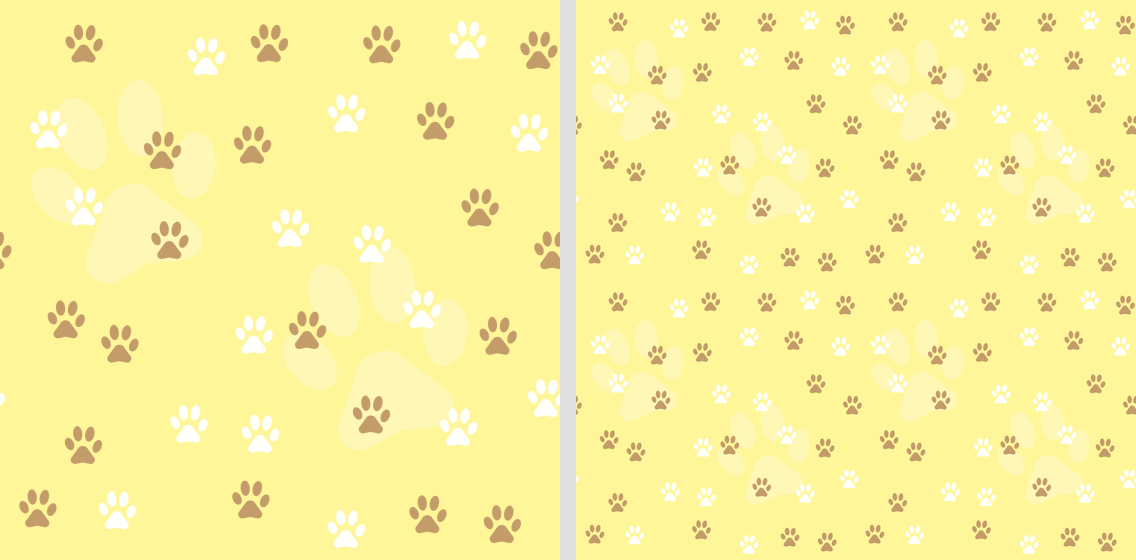
Left, the tile; right, the same tile 2 across and 2 down.
This pattern is drawn by a WebGL 1 fragment shader. Its source:

```glsl
precision highp float;
// Scattered brown and white paw prints over two large pale prints on yellow; tiles.
uniform vec2 u_resolution;

#define GRID 6.0           // cells per side, even so that staggered rows wrap
#define JITTER 0.28        // largest shift of a print, in cells
#define SMALL_SIZE 0.0332  // half width of a small print
#define BIG_SIZE 0.166     // half width of a large print
#define BIG_TURN 0.3       // counterclockwise turn of the large prints
#define BROWN_SHARE 0.55   // share of small prints that are brown
#define SOFTNESS 0.0013    // half width of the soft edges

const vec3 YELLOW = vec3(1.0, 0.965, 0.6);
const vec3 CREAM = vec3(1.0, 0.97, 0.71);
const vec3 BROWN = vec3(0.765, 0.61, 0.415);
const vec3 WHITE = vec3(1.0, 1.0, 0.99);

vec2 hash2(vec2 p) {
  return fract(sin(vec2(dot(p, vec2(127.1, 311.7)), dot(p, vec2(269.5, 183.3)))) * 4375.85);
}

// Turns a vector counterclockwise.
vec2 turn(vec2 p, float angle) {
  float c = cos(angle), s = sin(angle);
  return vec2(c * p.x - s * p.y, s * p.x + c * p.y);
}

// Approximate distance to an ellipse tilted counterclockwise.
float toe(vec2 p, vec2 center, vec2 radii, float tilt) {
  vec2 q = turn(p - center, -tilt) / radii;
  float k = length(q) + 1e-5;
  return k * (k - 1.0) / (length(q / radii) + 1e-5);
}

// Distance to a capsule whose radius changes from ra to rb.
float taper(vec2 p, vec2 a, vec2 b, float ra, float rb) {
  vec2 ab = b - a;
  float h = clamp(dot(p - a, ab) / dot(ab, ab), 0.0, 1.0);
  return length(p - a - ab * h) - mix(ra, rb, h);
}

// Distance to a paw print about two units wide: four toes and a notched pad.
float paw(vec2 p) {
  float toes = min(
    min(toe(p, vec2(-0.71, 0.10), vec2(0.23, 0.35), 0.42),
        toe(p, vec2(-0.27, 0.65), vec2(0.245, 0.41), 0.09)),
    min(toe(p, vec2(0.38, 0.63), vec2(0.245, 0.41), -0.22),
        toe(p, vec2(0.78, -0.03), vec2(0.23, 0.36), -0.42)));
  vec2 m = vec2(abs(p.x), p.y);
  vec2 heel = vec2(0.42, -0.75);
  float pad = min(taper(m, vec2(0.0, -0.33), heel, 0.32, 0.225),
                  taper(m, vec2(0.0, -0.66), heel, 0.23, 0.225));
  return min(toes, pad);
}

// Coverage of a print of the given size, p in canvas units.
float pawMask(vec2 p, float size) {
  float edge = max(SOFTNESS, 0.7 / min(u_resolution.x, u_resolution.y));
  return 1.0 - smoothstep(-edge, edge, paw(p / size) * size);
}

void main() {
  vec2 uv = gl_FragCoord.xy / u_resolution;
  vec3 color = YELLOW;

  // Two large pale prints, wrapped around the edges
  for (int i = 0; i < 2; i++) {
    vec2 center = vec2(0.221, 0.671) + float(i) * vec2(0.45, -0.298);
    vec2 p = fract(uv - center + 0.5) - 0.5;
    color = mix(color, CREAM, pawMask(turn(p, -BIG_TURN), BIG_SIZE));
  }

  // One small print per cell, with every other row shifted by half a cell
  vec2 g = uv * GRID;
  g.x += 0.5 * mod(floor(g.y), 2.0);
  vec2 cell = mod(floor(g), GRID);
  vec2 shift = (hash2(cell + 3.0) * 2.0 - 1.0) * JITTER;
  vec2 p = (fract(g) - 0.5 - shift) / GRID;

  // Golden ratio steps mix the two colours evenly
  float pick = fract((cell.x + GRID * cell.y) * 0.618);
  vec3 ink = pick < BROWN_SHARE ? BROWN : WHITE;
  color = mix(color, ink, pawMask(p, SMALL_SIZE));

  gl_FragColor = vec4(color, 1.0);
}
```
